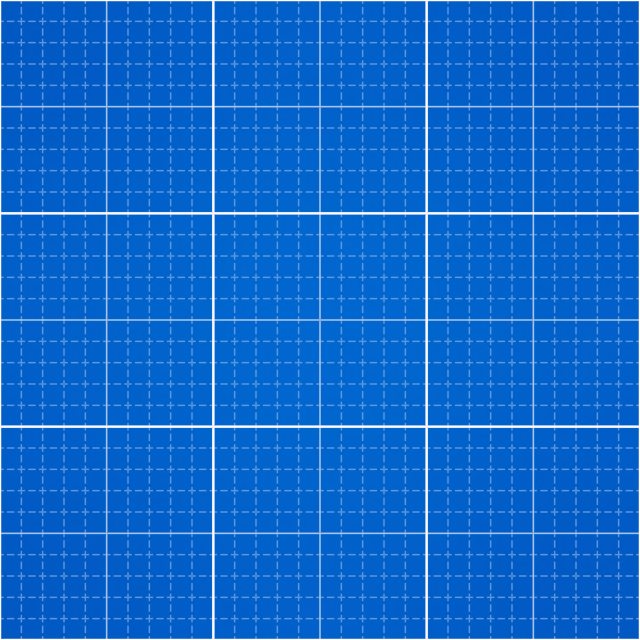
Give the GLSL for this pattern, as a Shadertoy shader.

```glsl
// Blueprint grid paper: 3 x 3 bold white squares, each halved by a pale line
// and divided into tenths by faint dashed lines, on a softly lit blue ground.
// Each layer is a repeated distance to a line; the light and grain both wrap.

const float TAU = 6.2831853;
const float MAJOR = 3.0;
const float MIDDLE = 6.0;
const float MINOR = 30.0;
const float DASHES = 60.0;

const vec3 DEEP_BLUE = vec3(0.004, 0.345, 0.765);
const vec3 LIT_BLUE = vec3(0.004, 0.405, 0.815);
const vec3 DASH_BLUE = vec3(0.39, 0.60, 0.86);
const vec3 PALE_BLUE = vec3(0.68, 0.78, 0.92);
const vec3 WHITE = vec3(1.0, 0.98, 0.985);

float hash(vec2 p) {
    vec3 q = fract(vec3(p.xyx) * 0.1031);
    q += dot(q, q.yzx + 33.33);
    return fract((q.x + q.y) * q.z);
}

// Value noise whose lattice wraps after a whole number of cells.
float wrapNoise(vec2 uv, float cells) {
    vec2 p = uv * cells;
    vec2 i = floor(p);
    vec2 f = p - i;
    f = f * f * (3.0 - 2.0 * f);
    vec2 a = mod(i, cells);
    vec2 b = mod(i + 1.0, cells);
    return mix(mix(hash(a), hash(vec2(b.x, a.y)), f.x),
               mix(hash(vec2(a.x, b.y)), hash(b), f.x), f.y);
}

// Distance to the nearest of count evenly spaced lines, in canvas units.
vec2 lineDistance(vec2 uv, float count) {
    return abs(fract(uv * count + 0.5) - 0.5) / count;
}

// Coverage of a soft-edged stroke.
vec2 stroke(vec2 dist, float halfWidth, float soft) {
    return 1.0 - smoothstep(halfWidth - soft, halfWidth + soft, dist);
}

float solidGrid(vec2 uv, float count, float halfWidth, float soft) {
    vec2 lines = stroke(lineDistance(uv, count), halfWidth, soft);
    return max(lines.x, lines.y);
}

// Dashed lines, left out wherever a solid line takes their place.
float dashedGrid(vec2 uv, float halfWidth, float soft) {
    vec2 lines = stroke(lineDistance(uv, MINOR), halfWidth, soft);
    vec2 dashes = stroke(lineDistance(uv, DASHES), 0.35 / DASHES, soft);
    vec2 index = mod(floor(uv * MINOR + 0.5), MINOR / MIDDLE);
    lines *= step(0.5, index) * dashes.yx;
    return max(lines.x, lines.y);
}

// Blue ground, brightest in the middle, with a trace of grain.
vec3 ground(vec2 uv) {
    vec2 wave = 0.5 - 0.5 * cos(TAU * uv);
    float light = 0.5 * (wave.x + wave.y);
    float grain = wrapNoise(uv, 24.0) + wrapNoise(uv, 160.0) - 1.0;
    return mix(DEEP_BLUE, LIT_BLUE, light) + 0.005 * grain;
}

void mainImage(out vec4 fragColor, in vec2 fragCoord) {
    vec2 uv = fragCoord / iResolution.xy;
    float pixel = 1.0 / min(iResolution.x, iResolution.y);
    float soft = max(0.0012, 0.6 * pixel);

    // Layers from faintest to boldest
    vec3 color = ground(uv);
    color = mix(color, DASH_BLUE, dashedGrid(uv, 0.0011, soft));
    color = mix(color, PALE_BLUE, solidGrid(uv, MIDDLE, 0.0012, soft));
    color = mix(color, WHITE, solidGrid(uv, MAJOR, 0.0019, soft));

    fragColor = vec4(color, 1.0);
}
```
